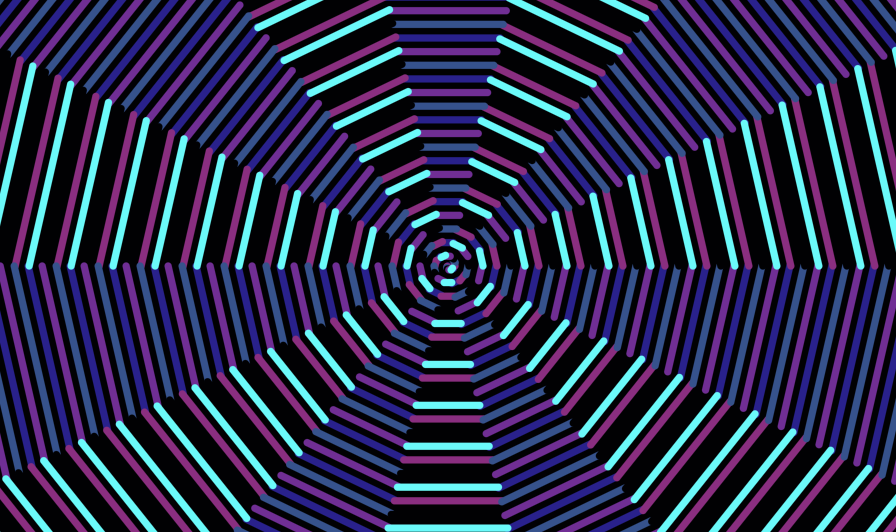
Give the GLSL for this background, as a WebGL 2 fragment shader.

```glsl
#version 300 es
precision highp float;
// Neon spiral web: round-capped bars in fourteen wedges, stepping inward around the centre.

#define SECTORS 14
#define ARMS 2.0
#define PERIOD (1.0 / 13.0)
#define BAR_RADIUS 0.0068
#define BACKGROUND vec3(0.003, 0.005, 0.010)

uniform vec2 u_resolution;
out vec4 outColor;

const float TAU = 6.2831853;

// Layers from bottom to top; even ones fill odd wedges and the reverse.
const vec3 LAYER_COLORS[6] = vec3[6](
    vec3(0.16, 0.13, 0.55),  // indigo
    vec3(0.54, 0.18, 0.50),  // magenta
    vec3(0.21, 0.32, 0.55),  // steel blue
    BACKGROUND,              // dark gap
    vec3(0.44, 0.18, 0.58),  // purple
    vec3(0.42, 0.98, 0.98)   // cyan
);

// Distance to the nearest bar of one layer, in a wedge frame:
// q.x is the depth along the wedge axis, q.y the offset across it.
float barDistance(vec2 q, float phase) {
    float ring = max(round(q.x / PERIOD - phase), ceil(-phase));
    float depth = (ring + phase) * PERIOD;
    float halfLength = depth * tan(0.5 * TAU / float(SECTORS));
    return length(vec2(q.x - depth, max(abs(q.y) - halfLength, 0.0))) - BAR_RADIUS;
}

void main() {
    vec2 p = (gl_FragCoord.xy - 0.5 * u_resolution) / u_resolution.y;
    float pixel = 1.0 / u_resolution.y;
    vec3 color = BACKGROUND;

    for (int layer = 0; layer < 6; layer++) {
        float dist = 1.0;
        for (int s = 1 - layer % 2; s < SECTORS; s += 2) {
            float turn = float(s) / float(SECTORS);
            float angle = TAU * (turn + 0.5 / float(SECTORS));
            vec2 axis = vec2(cos(angle), sin(angle));
            vec2 q = vec2(dot(p, axis), axis.x * p.y - axis.y * p.x);
            // The phase falls with each wedge, which winds the rings into a spiral.
            dist = min(dist, barDistance(q, float(layer) / 6.0 - ARMS * turn));
        }
        float coverage = 1.0 - smoothstep(-0.75 * pixel, 0.75 * pixel, dist);
        color = mix(color, LAYER_COLORS[layer], coverage);
    }
    outColor = vec4(color, 1.0);
}
```
